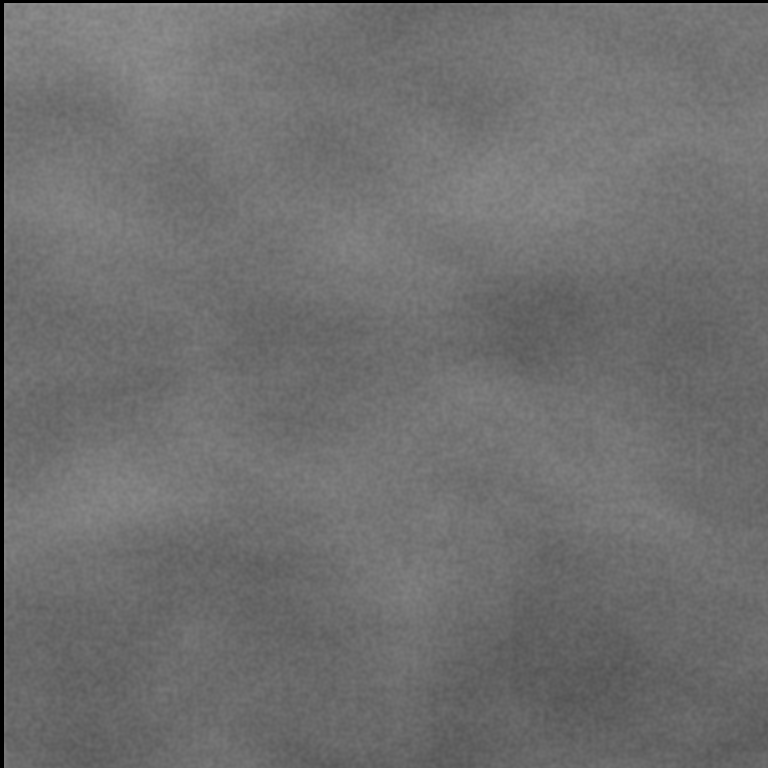
Write a Shadertoy shader that draws this texture.

```glsl
// Soft grey cloud film with fine grain and a thin black edge at left and top.
// Warped fractal gradient noise makes the clouds, two faint bright crests
// cross them, and two finer noise layers add the grain.

vec2 hashGradient(vec2 cell) {
    vec3 p = fract(cell.xyx * vec3(0.1031, 0.1030, 0.0973));
    p += dot(p, p.yzx + 33.33);
    float angle = 6.2832 * fract((p.x + p.y) * p.z);
    return vec2(cos(angle), sin(angle));
}

float gradientNoise(vec2 p) {
    vec2 cell = floor(p), f = fract(p);
    vec2 u = f * f * f * (f * (f * 6.0 - 15.0) + 10.0);
    vec2 e = vec2(0.0, 1.0);
    float a = dot(hashGradient(cell), f);
    float b = dot(hashGradient(cell + e.yx), f - e.yx);
    float c = dot(hashGradient(cell + e.xy), f - e.xy);
    float d = dot(hashGradient(cell + e.yy), f - e.yy);
    return mix(mix(a, b, u.x), mix(c, d, u.x), u.y);
}

float cloudNoise(vec2 p) {
    float sum = 0.0, amplitude = 1.0;
    for (int i = 0; i < 6; i++) {
        sum += amplitude * gradientNoise(p);
        p = mat2(1.6, 1.2, -1.2, 1.6) * p + 17.3;
        amplitude *= 0.56;
    }
    return sum;
}

float softBand(float offset, float width) {
    return exp(-offset * offset / (width * width));
}

void mainImage(out vec4 fragColor, in vec2 fragCoord) {
    vec2 uv = fragCoord / iResolution.xy;
    float pixel = 1.0 / iResolution.y;

    // Clouds, stretched sideways and slightly bent
    vec2 bend = vec2(gradientNoise(uv * 3.0 + 5.2), gradientNoise(uv * 3.0 + 41.7));
    vec2 drift = uv + 0.10 * bend;
    float grey = 0.436 + 0.045 * (uv.y - 0.5) - 0.015 * (uv.x - 0.5);
    grey += 0.085 * cloudNoise(drift * vec2(2.6, 4.2) + 60.0);

    // Falling crest at the top, rising streak at the lower left
    grey += 0.032 * softBand(drift.y - 0.93 + 0.35 * drift.x * drift.x, 0.06);
    grey += 0.030 * softBand(drift.y - 0.29 - 0.25 * drift.x, 0.05)
          * (1.0 - smoothstep(0.15, 0.50, uv.x));

    // Fine grain
    grey += 0.034 * gradientNoise(uv * 84.0 + 11.0);
    grey += 0.040 * gradientNoise(uv * 151.0 + 73.0);

    // Black edge with a faint light rim inside it
    float inside = min(uv.x - 0.0052, 1.0 - uv.y - 0.0040);
    grey += 0.035 * softBand(inside - 0.001, 0.002);
    grey *= smoothstep(-0.5 * pixel, 0.5 * pixel, inside);

    fragColor = vec4(vec3(grey), 1.0);
}
```
